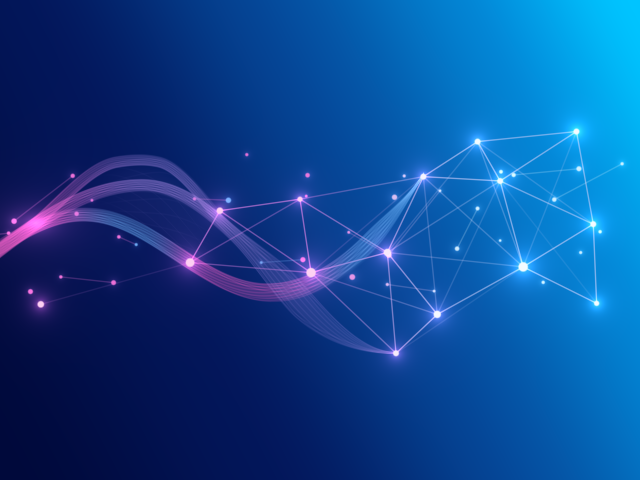
Reproduce this background procedurally as a Shadertoy shader.

```glsl
// A glowing network over a navy-to-cyan gradient, with silky ribbons weaving through it.
// Ribbons are bundles of offset cosine strands; hubs are linked wherever they lie close,
// and a jittered lattice scatters the small nodes. Units: canvas height = 1, width = 4/3.

#define PINK vec3(0.93, 0.36, 0.76)
#define LILAC vec3(0.66, 0.54, 0.90)
#define SKY vec3(0.42, 0.70, 0.97)
#define ICE vec3(0.86, 0.95, 1.00)
#define STRANDS 13
#define HUBS 15
#define LINK_REACH 0.325
#define LINE_WIDTH 0.0008
#define CELL 0.088
#define FLARE vec2(0.075, 0.535)

// Main hubs: position and radius
const vec3 hubs[HUBS] = vec3[HUBS](
    vec3(.085, .366, .009), vec3(.396, .453, .012), vec3(.458, .561, .009),
    vec3(.625, .585, .007), vec3(.648, .432, .013), vec3(.807, .474, .010),
    vec3(.911, .345, .010), vec3(.825, .264, .008), vec3(.882, .632, .008),
    vec3(.995, .705, .008), vec3(1.042, .623, .008), vec3(1.09, .444, .013),
    vec3(1.201, .726, .008), vec3(1.236, .533, .008), vec3(1.243, .368, .007));

float pixel;

vec2 hash2(vec2 p) {
    vec3 q = fract(p.xyx * vec3(.1031, .1030, .0973));
    q += dot(q, q.yzx + 33.33);
    return fract((q.xx + q.yz) * q.zy);
}

// Antialiased coverage of a shape of half-width w at distance d
float cover(float d, float w) {
    return 1.0 - smoothstep(max(w - pixel, 0.0), w + pixel, d);
}

float segment(vec2 p, vec2 a, vec2 b) {
    vec2 pa = p - a, ba = b - a;
    return length(pa - ba * clamp(dot(pa, ba) / dot(ba, ba), 0.0, 1.0));
}

// Diagonal gradient, dark at lower left and cyan at upper right
vec3 background(vec2 uv) {
    float t = dot(uv, vec2(.72, .28));
    vec3 c = mix(vec3(.0, .035, .23), vec3(.01, .09, .36), smoothstep(.0, .36, t));
    c = mix(c, vec3(.02, .29, .61), smoothstep(.3, .62, t));
    c = mix(c, vec3(.01, .55, .86), smoothstep(.55, .87, t));
    return mix(c, vec3(.0, .77, 1.0), smoothstep(.8, 1.0, t));
}

// Heights of the three ribbon spines: upper arch, falling wave, rising wave
vec3 spines(float x) {
    float fall = .439 + .174 * cos(3.1416 * (x - .295) / (x < .295 ? .694 : .53));
    float arch = fall + .054 * smoothstep(.052, .243, x) * (1.0 - smoothstep(.33, .495, x));
    float rise = .472 + .0816 * cos(3.1416 * (x - .1736) / .3906);
    if (x > .564) rise = .3906 + 2.42 * (x - .564) * (x - .564);
    return vec3(arch, fall, rise);
}

// Soft veil plus twisting strands
float ribbon(vec2 p, float spine, float steep, float width, float phase) {
    float dy = (p.y - spine) / steep;
    float a = .26 * (1.0 - smoothstep(.5 * width, width + pixel, abs(dy)));
    for (int i = 0; i < STRANDS; i++) {
        float offset = width * sin(phase + float(i) * .37 + p.x * 5.0);
        a += .14 * cover(abs(dy - offset), LINE_WIDTH);
    }
    return min(a, .85);
}

vec3 nodeColor(float x) { return mix(PINK + vec3(.05, .1, .1), ICE, smoothstep(.6, .98, x)); }

// Small nodes on a jittered lattice
vec2 latticeNode(vec2 cell) { return (cell + .12 + .76 * hash2(cell)) * CELL; }

float presence(vec2 cell) {
    vec2 n = latticeNode(cell);
    float off = abs(n.y - mix(.49, .55, n.x * .75));
    return step(smoothstep(.09, .23, off) + .2, hash2(cell + 41.0).x);
}

vec3 smallNodes(vec3 col, vec2 p) {
    vec2 home = floor(p / CELL);
    for (int k = 0; k < 9; k++) {
        vec2 cell = home + vec2(k % 3 - 1, k / 3 - 1);
        vec2 rnd = hash2(cell + 17.0), n = latticeNode(cell);
        vec2 next = cell + vec2(1.0, floor(rnd.x * 2.0));
        float here = presence(cell), d = length(p - n);
        float link = here * presence(next) * step(.4, rnd.y);
        vec3 tint = mix(nodeColor(n.x), SKY, step(.78, rnd.y) * step(n.x, .6));
        col = mix(col, tint, .22 * link * cover(segment(p, n, latticeNode(next)), LINE_WIDTH));
        float size = mix(.0025, .0062, rnd.x);
        col += here * tint * .22 * exp(-d / size * .7);
        col = mix(col, tint, here * .9 * cover(d, size));
    }
    return col;
}

void mainImage(out vec4 fragColor, in vec2 fragCoord) {
    vec2 uv = fragCoord / iResolution.xy;
    vec2 p = uv * vec2(4.0 / 3.0, 1.0);
    float x = p.x;
    pixel = 1.0 / iResolution.y;
    vec3 col = background(uv);

    // Links between neighbouring hubs, fainter when long
    for (int i = 0; i < HUBS; i++) for (int j = i + 1; j < HUBS; j++) {
        float span = distance(hubs[i].xy, hubs[j].xy);
        float a = .62 * (1.0 - smoothstep(.16, LINK_REACH + .06, span)) * step(span, LINK_REACH);
        col = mix(col, mix(LILAC, nodeColor(x), .6), a * cover(segment(p, hubs[i].xy, hubs[j].xy), LINE_WIDTH));
    }
    col = smallNodes(col, p);

    // Ribbons, with a faint mesh stretched between the outer two
    vec3 y = spines(x), slope = (spines(x + .002) - spines(x - .002)) / .004;
    vec3 steep = sqrt(1.0 + slope * slope);
    float fallWidth = (.012 + .018 * smoothstep(.48, .62, x)) * (1.0 - smoothstep(.6, .83, x)) + .001;
    float riseWidth = (.013 + .006 * smoothstep(.4, .65, x)) * (1.0 - smoothstep(.76, .885, x)) + .001;
    float skyShare = smoothstep(.1, .25, x) * (1.0 - smoothstep(.3, .42, x)) + smoothstep(.6, .76, x);
    vec3 silk = mix(PINK, LILAC, smoothstep(.06, .3, x));
    float meshFade = smoothstep(.18, .3, x) * (1.0 - smoothstep(.36, .47, x));
    col = mix(col, LILAC, .22 * meshFade * ribbon(p, .5 * (y.x + y.z), 1.0, .5 * abs(y.x - y.z) + .001, 1.0));
    col = mix(col, mix(PINK, SKY, skyShare), ribbon(p, y.z, steep.z, riseWidth, 2.0) * step(x, .883));
    col = mix(col, silk, .75 * ribbon(p, y.x, steep.x, .011, .5) * (1.0 - smoothstep(.4, .5, x)));
    col = mix(col, silk, mix(.95, .6, smoothstep(.45, .65, x)) * ribbon(p, y.y, steep.y, fallWidth, 4.0) * step(x, .826));

    // Flare where the ribbons gather
    float flare = length((p - FLARE) * vec2(.8, 1.3));
    col += PINK * (.55 * exp(-flare / .022) + .16 * exp(-flare / .07));

    // Hub halos and bright cores
    for (int i = 0; i < HUBS; i++) {
        float d = distance(p, hubs[i].xy), r = hubs[i].z;
        vec3 halo = mix(PINK, SKY, smoothstep(.75, 1.15, hubs[i].x));
        col += halo * (.6 * exp(-d / r * .75) + .12 * exp(-d / r * .28));
        col = mix(col, mix(nodeColor(hubs[i].x), vec3(1.0), .65), cover(d, r * .75));
    }
    fragColor = vec4(clamp(col, 0.0, 1.0), 1.0);
}
```
